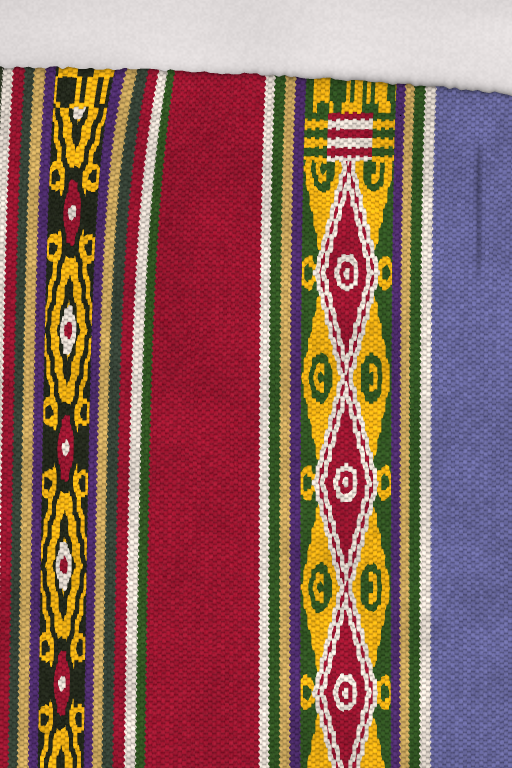
Reproduce this pattern procedurally as a Shadertoy shader.

```glsl
const vec3 RED = vec3(0.61, 0.09, 0.19);
const vec3 BLUE = vec3(0.41, 0.41, 0.62);
const vec3 WHITE = vec3(0.90, 0.86, 0.82);
const vec3 GREEN = vec3(0.20, 0.34, 0.14);
const vec3 PINE = vec3(0.22, 0.27, 0.22);
const vec3 TAN = vec3(0.80, 0.66, 0.37);
const vec3 PURPLE = vec3(0.31, 0.18, 0.43);
const vec3 GOLD = vec3(0.95, 0.70, 0.08);
const vec3 DARK = vec3(0.14, 0.16, 0.11);

// Stripe boundaries in percent of the canvas width, and the yarn after each
const int STRIPES = 23;
const float EDGES[STRIPES] = float[](-1.6, 0.4, 2.6, 4.4, 6.5, 8.4, 17.3, 19.0,
    20.9, 23.0, 25.2, 27.3, 29.1, 50.6, 52.5, 54.6, 56.6, 58.7, 76.3, 78.1,
    79.9, 82.0, 84.1);
const vec3 YARNS[STRIPES] = vec3[](WHITE, RED, PINE, TAN, PURPLE, DARK, PURPLE, TAN,
    PINE, RED, WHITE, GREEN, RED, WHITE, GREEN, TAN, PURPLE, GREEN, PURPLE, TAN,
    GREEN, WHITE, BLUE);

float hash(vec2 p) {
    return fract(sin(dot(p, vec2(127.1, 311.7))) * 43758.5453);
}

float noise(vec2 p) {
    vec2 i = floor(p), f = fract(p);
    f = f * f * (3.0 - 2.0 * f);
    return mix(mix(hash(i), hash(i + vec2(1, 0)), f.x),
               mix(hash(i + vec2(0, 1)), hash(i + vec2(1, 1)), f.x), f.y);
}

// Signed distance to the nearest repeat centre
float repeatOffset(float v, float centre, float period) {
    return mod(v - centre + 0.5 * period, period) - 0.5 * period;
}

float oval(vec2 p, vec2 radius) {
    return length(p / radius);
}

vec3 stripeColor(float x) {
    vec3 color = DARK * 1.4;
    for (int i = 0; i < STRIPES; i++) color = mix(color, YARNS[i], step(EDGES[i], x));
    return color;
}

// Loose gold and ground yarns at the cloth end
vec3 endYarns(vec2 p, vec3 ground) {
    float streak = hash(vec2(floor(p.x / 0.8), floor(p.y / 5.0)));
    return streak < 0.32 ? ground : GOLD;
}

// Narrow band: chevrons around alternating white and red ovals
vec3 narrowMotif(vec2 p, float period) {
    float a = abs(p.x);
    float toLight = abs(repeatOffset(p.y, 64.5, period));
    float toRed = 0.5 * period - toLight;
    float t = toLight / (0.5 * period);
    vec3 color = DARK;
    float chevron = fract((a + 4.2 * t) / 2.4 + 0.1);
    if (a < mix(5.2, 1.6, t) && chevron < 0.62) color = GOLD;
    float hook = oval(vec2(a - 3.4, toRed - 7.0), vec2(1.5, 2.8));
    if (hook > 0.5 && hook < 1.0) color = GOLD;
    if (oval(vec2(a, toRed), vec2(2.2, 9.0)) < 1.0) color = DARK;
    if (oval(vec2(a, toRed), vec2(1.4, 6.5)) < 1.0) color = RED;
    if (oval(vec2(a, toRed), vec2(0.6, 1.6)) < 1.0) color = WHITE;
    if (oval(vec2(a, toLight), vec2(1.4, 4.8)) < 1.0) color = WHITE;
    if (oval(vec2(a, toLight), vec2(0.6, 1.8)) < 1.0) color = RED;
    return p.y < 21.0 ? endYarns(p, DARK) : color;
}

// Wide band: red diamonds with ringed eyes, white crossings, gold lozenges
vec3 wideMotif(vec2 p, float period) {
    float a = abs(p.x);
    float toCross = abs(repeatOffset(p.y, 73.8, period));
    float toEye = 0.5 * period - toCross;
    float t = toCross / (0.5 * period);
    vec3 color = GREEN;
    if (a < mix(8.8, 4.6, t)) color = GOLD;
    float cell = oval(vec2(a - 5.0, toCross), vec2(2.2, 4.8));
    if (cell < 1.0) color = GREEN;
    if (cell < 0.62 && a > 4.4) color = GOLD;
    if (cell < 0.25) color = GREEN;
    float hook = oval(vec2(a - 7.6, toEye), vec2(1.6, 3.4));
    if (hook > 0.45 && hook < 1.0) color = GOLD;
    float diamond = a - 5.2 * t;
    if (diamond < 1.3) color = WHITE;
    if (abs(diamond - 0.1) < 0.22) color = RED;
    if (diamond < -1.1) color = RED;
    float eye = oval(vec2(a, toEye), vec2(2.4, 3.7));
    if (eye < 1.0) color = WHITE;
    if (eye < 0.62) color = RED;
    if (eye < 0.3) color = WHITE;
    // Horizontal bars below the loose end
    float bar = step(0.5, fract(p.y / 3.6));
    vec3 bars = a < 4.4 ? mix(RED, WHITE, bar) : mix(GREEN, GOLD, bar);
    return p.y < 22.0 ? endYarns(p, GREEN) : p.y < 31.5 ? bars : color;
}

vec3 cottonBacking(vec2 p, float edge) {
    float folds = noise(p * vec2(0.06, 0.16)) - 0.5;
    float grain = noise(p * 2.5) - 0.5;
    float shadow = exp(-(edge - p.y) * 1.3) * mix(0.12, 0.4, smoothstep(30.0, 75.0, p.x));
    return vec3(0.88, 0.86, 0.86) * (1.0 + 0.07 * folds + 0.05 * grain - shadow);
}

vec3 wovenCloth(vec2 p, float edge) {
    // Warp threads spread and lean near the cloth end
    float spread = 1.0 + 3.2 * exp(-pow((p.x - 29.0) / 12.0, 2.0));
    float lean = 0.014 * (78.0 - p.y) * (1.0 - smoothstep(20.0, 50.0, p.x));
    float x = p.x - spread * exp((19.5 - p.y) / 25.0) - lean;

    // Staggered beads of warp over the weft
    vec2 size = vec2(0.8, 1.15);
    float column = floor(x / size.x);
    float row = p.y / size.y + 0.4 * mod(column, 2.0) + 0.7 * noise(p * vec2(0.25, 0.12));
    vec2 bead = vec2(fract(x / size.x), fract(row));
    vec2 snapped = vec2((column + 0.5) * size.x, p.y + (0.5 - bead.y) * size.y);
    vec2 q = mix(vec2(x, p.y), snapped, 0.55);

    vec3 color = stripeColor(x + 0.16 * sin(6.2832 * row));
    if (x > 8.4 && x < 17.3) color = narrowMotif(q - vec2(12.85, 0), 46.0);
    if (x > 58.7 && x < 76.3) color = wideMotif(q - vec2(67.5, 0), 41.0);

    // Relief, uneven dye, fuzz and worn streaks
    float relief = 0.64 + 0.42 * sqrt(sin(3.1416 * bead.y)) * (0.8 + 0.2 * sin(3.1416 * bead.x));
    float dye = 0.90 + 0.12 * hash(vec2(column, floor(row))) + 0.12 * noise(p * 0.12);
    float fuzz = 0.06 * (noise(p * vec2(5.0, 3.0)) - 0.5);
    float streak = exp(-pow((p.x - 93.5) / 0.6, 2.0)) * smoothstep(26.0, 32.0, p.y)
                 * (1.0 - smoothstep(48.0, 58.0, p.y));
    float rim = 1.0 - 0.4 * exp(-(p.y - edge) * 2.0);
    return color * relief * dye * rim * (1.0 - 0.25 * streak) + fuzz;
}

vec3 scene(vec2 p) {
    float edge = 13.2 + 5.3 * p.x * p.x * 0.0001 + 0.6 * (noise(vec2(p.x * 0.9, 3.0)) - 0.5);
    return p.y < edge ? cottonBacking(p, edge) : wovenCloth(p, edge);
}

void mainImage(out vec4 fragColor, in vec2 fragCoord) {
    // Nine samples smooth every edge; coordinates run down from the top
    vec3 sum = vec3(0);
    for (int i = 0; i < 9; i++) {
        vec2 s = fragCoord + (vec2(i % 3, i / 3) - 1.0) / 3.0;
        sum += scene(100.0 * vec2(s.x, iResolution.y - s.y) / iResolution.x);
    }
    fragColor = vec4(clamp(sum / 9.0, 0.0, 1.0), 1.0);
}
```
